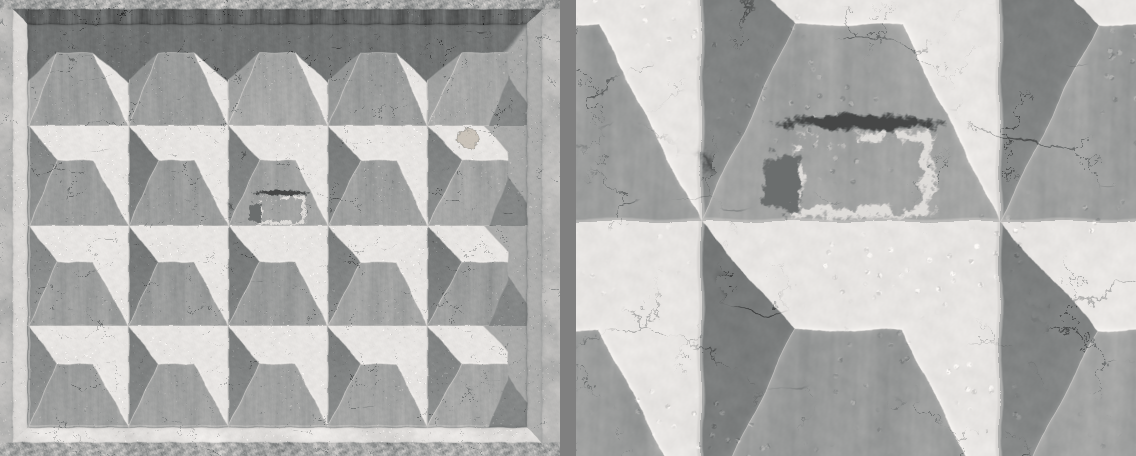
Left: the whole. Right: its middle third, enlarged.
Reproduce this pattern procedurally as a Shadertoy shader.

```glsl
// A painted concrete wall panel: a 5 by 4 grid of blunt pyramids in a bevelled frame.
// Each facet is cut by signed line distances and toned for light from the upper right;
// cellular cracks, layered-sine stains and a few scars age the surface.
#define GRID vec2(5.0, 4.0)
#define VIEW vec2(5.626, 4.557)     // canvas size in grid cells
#define ORIGIN vec2(0.293, 0.300)   // lower left corner of the grid
#define LIT 0.905
#define FRONT 0.655
#define SIDE 0.505
#define SHADOW 0.45
#define FRAME 0.735
#define BEVEL 0.15
#define CRACKS 0.22
#define STAIN 0.035
#define SOFT (4.5 / iResolution.y)

vec2 hash2(vec2 p) {
    vec3 q = fract(p.xyx * vec3(0.1031, 0.1030, 0.0973));
    q += dot(q, q.yzx + 33.33);
    return fract((q.xx + q.yz) * q.zy);
}

// x: distance to the nearest point, y: gap to the second nearest
vec2 cellular(vec2 p) {
    vec2 best = vec2(9.0);
    for (int k = 0; k < 9; k++) {
        vec2 c = floor(p) + vec2(k % 3 - 1, k / 3 - 1);
        float d = length(c + hash2(c + 50.0) - p);
        best = d < best.x ? vec2(d, best.x) : vec2(best.x, min(best.y, d));
    }
    return vec2(best.x, best.y - best.x);
}

// Layered rotated sines, roughly -1 to 1
float mottle(vec2 p) {
    float sum = 0.0, amp = 0.55;
    for (int i = 0; i < 5; i++) {
        sum += amp * sin(p.x + 1.3 * sin(p.y)) * cos(p.y + 0.7);
        p = mat2(1.3, 1.1, -1.1, 1.3) * p + 2.1;
        amp *= 0.68;
    }
    return sum;
}

float fill(float d) { return smoothstep(-SOFT, SOFT, d); }

// Signed distance to line ab, positive on its left
float leftOf(vec2 p, vec2 a, vec2 b) {
    vec2 e = normalize(b - a), r = p - a;
    return e.x * r.y - e.y * r.x;
}

// Tone of one pyramid; cover is its clipped outline, front its lower facet
float pyramid(vec2 u, vec2 id, out float cover, out float front) {
    bool top = id.y > 2.5, last = id.x > 3.5;
    vec2 a = vec2(0.28 + 0.017 * id.x, top ? 0.73 : 0.62 + 0.018 * id.y);
    vec2 b = vec2(last ? 1.5 : a.x + 0.36, a.y);
    float lower = min(a.y - u.y, min(-leftOf(u, vec2(0), a), leftOf(u, vec2(1, 0), b)));
    float side = min(leftOf(u, vec2(0), a), -leftOf(u, vec2(0, 1), a));
    float vary = 0.05 * (hash2(id + 7.0).x - 0.5);
    float sideTone = SIDE + vary + 0.06 * (0.6 - u.y);
    sideTone += (top ? 0.09 : 0.0) + (id.x < 0.5 ? 0.06 : 0.0);
    front = fill(lower);
    float tone = mix(LIT, sideTone, fill(side));
    tone = mix(tone, FRONT + vary - 0.03 * u.y, front) + 0.07 * exp(-abs(lower) / 0.008);
    // Cut corners on the top row and the last column
    float outline = 1.0;
    if (top) outline = min(a.y - u.y, -leftOf(u, vec2(0, 0.46), a));
    if (top && !last) outline = min(outline, -leftOf(u, b, vec2(1, 0.43)));
    if (last) {
        outline = min(outline, min(0.81 - u.x, -leftOf(u, vec2(0.57, 1), vec2(0.81, 0.74))));
        outline = min(outline, -leftOf(u, vec2(0.81, 0.46), vec2(0.62, 0)));
    }
    cover = fill(outline);
    return tone;
}

void mainImage(out vec4 fragColor, in vec2 fragCoord) {
    vec2 g = fragCoord / iResolution.xy * VIEW - ORIGIN;
    float stain = mottle(g * 5.0), grit = mottle(g * 38.0);
    float streak = mottle(vec2(g.x * 22.0, g.y * 2.0));
    vec2 w = g + 0.004 * sin(g.yx * 21.0) + 0.002 * grit;

    // Recessed panel with shadows from the rim and the blocks
    vec2 id = clamp(floor(w), vec2(0), GRID - 1.0), u = w - id;
    float sun = smoothstep(-0.03, 0.03, leftOf(w, vec2(5, 4), vec2(4.75, 3.7)));
    float shade = fill(-leftOf(u, vec2(0.8, 0.52), vec2(1.05, 0.15))) * step(4.0, w.x);
    float cover, front, block = pyramid(u, id, cover, front);
    float seam = min(abs(u.x), min(abs(u.y), abs(1.0 - u.x)));
    block = mix(block, 0.80, 0.6 * smoothstep(0.014, 0.004, seam));
    block += front * STAIN * (streak - 0.3);
    float tone = mix(SHADOW + 0.03 * streak, mix(0.67, 0.53, shade), sun);
    tone = mix(tone, block, cover);

    // Mitred bevels and the outer frame
    vec2 lo = -0.015 - w, hi = w - GRID - vec2(0, 0.015);
    float rim = max(max(lo.x, lo.y), max(hi.x, hi.y));
    float bevel = mix(0.86, 0.89 + 0.04 * stain, fill(lo.y - max(lo.x, hi.x)));
    bevel = mix(bevel, 0.69, fill(hi.x - max(lo.y, hi.y)));
    bevel = mix(bevel, 0.39 + 0.09 * streak, fill(hi.y - max(lo.x, hi.x)));
    float ends = fill(max(lo.y, hi.y) - BEVEL);
    tone = mix(tone, bevel, fill(rim));
    tone = mix(tone, FRAME + 0.05 * stain + ends * (0.12 * grit - 0.07), fill(rim - BEVEL));
    tone -= 0.12 * exp(-abs(rim) / 0.009) + 0.06 * exp(-abs(rim - BEVEL) / 0.01);

    // Hairline cracks, pocks and grain
    float crack = smoothstep(0.035, 0.0, cellular(g * 4.3 + 0.22 * vec2(grit, stain)).y);
    float pock = smoothstep(0.20, 0.08, cellular(g * 16.0).x) * smoothstep(0.1, 0.5, -stain);
    tone += 0.018 * grit + 0.012 * stain + 0.09 * pock * sin(grit * 6.0);
    tone -= CRACKS * crack * smoothstep(0.1, 0.6, stain);

    // Broken paint: a peeled outline, a dark hollow, a slit and a bare flake
    vec2 peel = abs(g - vec2(2.54, 2.16)) - vec2(0.22, 0.13);
    float lip = abs(length(max(peel, 0.0)) + min(max(peel.x, peel.y), 0.0) + 0.025 * grit);
    tone = mix(tone, 0.87, smoothstep(0.024, 0.008, lip) * smoothstep(-0.7, -0.1, stain + grit));
    float hollow = length((g - vec2(2.27, 2.13)) * vec2(1, 0.65)) + 0.02 * grit;
    tone = mix(tone, 0.43, smoothstep(0.075, 0.06, hollow));
    float slit = length((g - vec2(2.54, 2.33)) * vec2(0.1, 1)) + 0.012 * grit;
    tone = mix(tone, 0.28, smoothstep(0.03, 0.018, slit));
    float flake = length(g - vec2(4.41, 2.87)) + 0.03 * grit, bare = smoothstep(0.11, 0.09, flake);
    tone = mix(tone, 0.76, bare * 0.8) - 0.15 * smoothstep(0.015, 0.0, abs(flake - 0.1));
    vec3 tint = mix(vec3(0.98, 1, 1), vec3(1, 0.99, 0.98), smoothstep(0.45, 0.85, tone));
    fragColor = vec4(clamp(tone * tint - bare * vec3(0, 0.02, 0.05), 0.0, 1.0), 1.0);
}
```
